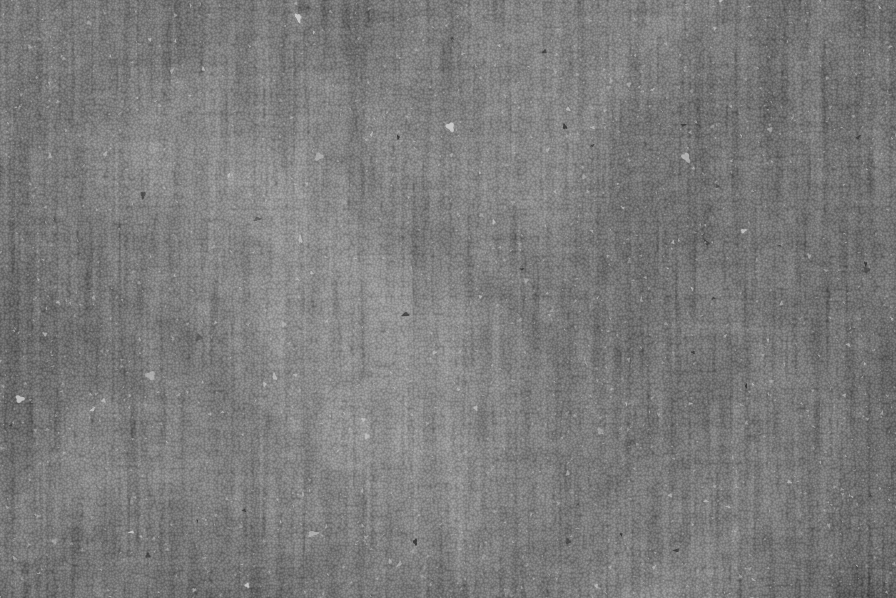
Give the GLSL for this texture, as a Shadertoy shader.

```glsl
// Draws a worn grey concrete slab with a faint woven imprint, pale chips and dark pits.

#define BASE_GREY    0.476
#define LIGHT_CENTRE vec2(0.68, 0.60)
#define LIGHT_FALL   0.12
#define CLOUD_DEPTH  0.040
#define THREAD_DEPTH 0.075
#define GRAIN_DEPTH  0.17
#define GRAIN_CELLS  240.0
#define CHIP_GREY    0.80
#define PIT_GREY     0.17

vec2 hash2(vec2 p) {
    vec3 q = fract(p.xyx * vec3(0.1031, 0.1030, 0.0973));
    q += dot(q, q.yzx + 33.33);
    return fract((q.xx + q.yz) * q.zy);
}

float valueNoise(vec2 p) {
    vec2 cell = floor(p), f = fract(p);
    f = f * f * (3.0 - 2.0 * f);
    float low = mix(hash2(cell).x, hash2(cell + vec2(1, 0)).x, f.x);
    float high = mix(hash2(cell + vec2(0, 1)).x, hash2(cell + vec2(1, 1)).x, f.x);
    return mix(low, high, f.y);
}

// Distance to the nearest scattered point
float cellNoise(vec2 p) {
    vec2 cell = floor(p);
    float nearest = 4.0;
    for (int y = -1; y <= 1; y++)
    for (int x = -1; x <= 1; x++) {
        vec2 id = cell + vec2(x, y);
        vec2 d = id + hash2(id) - p;
        nearest = min(nearest, dot(d, d));
    }
    return sqrt(nearest);
}

// Warped sine layers, each turned and finer than the last
float clouds(vec2 p) {
    float sum = 0.0, amp = 1.0;
    p = p * 5.0 + 2.3;
    for (int i = 0; i < 7; i++) {
        p += 0.7 * sin(p.yx * 1.3 + float(i) * 1.9);
        sum += amp * sin(p.x) * sin(p.y);
        p = mat2(0.8, 0.6, -0.6, 0.8) * p * 1.7 + 4.1;
        amp *= 0.64;
    }
    return sum;
}

// Coverage by irregular flecks: one candidate per cell, radius in canvas heights
float flecks(vec2 p, float cells, float share, float radius, float soft, float seed) {
    vec2 home = floor(p * cells);
    float cover = 0.0;
    for (int y = -1; y <= 1; y++)
    for (int x = -1; x <= 1; x++) {
        vec2 id = home + vec2(x, y);
        vec2 spot = hash2(id + seed);
        vec2 form = hash2(id + seed + 57.0);
        vec2 kind = hash2(id + seed + 131.0);
        vec2 d = p - (id + spot) / cells;
        float turn = form.x * 6.28;
        d = mat2(cos(turn), sin(turn), -sin(turn), cos(turn)) * d;
        d.x *= mix(1.0, 2.3, form.y);
        float wobble = 1.0 + 0.25 * sin(3.0 * atan(d.y, d.x) + 20.0 * spot.x);
        float size = radius * mix(0.4, 1.0, kind.y * kind.y) * wobble;
        float fleck = 1.0 - smoothstep(size - soft, size + soft, length(d));
        cover = max(cover, fleck * step(kind.x, share) * mix(0.45, 1.0, form.x));
    }
    return cover;
}

void mainImage(out vec4 fragColor, in vec2 fragCoord) {
    vec2 p = fragCoord / iResolution.y;
    float pixel = 1.0 / iResolution.y;

    // Broad light and stains
    vec2 away = (p - LIGHT_CENTRE) * vec2(1.0, 0.8);
    float grey = BASE_GREY + LIGHT_FALL * (0.25 - dot(away, away));
    grey += CLOUD_DEPTH * clouds(p);

    // Woven imprint: long upright threads, shorter cross threads
    float weave = valueNoise(p * vec2(190.0, 7.0)) - 0.5;
    weave += 0.5 * (valueNoise(p * vec2(48.0, 2.5) + 9.0) - 0.5);
    weave += 0.55 * (valueNoise(p * vec2(14.0, 200.0) + 31.0) - 0.5);
    weave -= 0.7 * smoothstep(0.74, 0.96, valueNoise(p * vec2(130.0, 10.0) + 70.0));
    grey += THREAD_DEPTH * weave;

    // Mineral grain
    grey += GRAIN_DEPTH * (0.46 - cellNoise(p * GRAIN_CELLS));
    grey += 0.05 * (valueNoise(p * 95.0 + 12.0) - 0.5);

    // Soft smudges and sharp dark pits
    grey -= 0.09 * flecks(p, 7.0, 0.35, 0.013, 0.009, 211.0);
    float pits = flecks(p, 9.0, 0.26, 0.0065, pixel, 307.0);
    grey = mix(grey, PIT_GREY, 0.85 * pits);

    // Pale chips, from dust to rare large ones; dust gathers in patches
    float patches = mix(0.25, 0.75, valueNoise(p * 6.0 + 5.0));
    float chips = 0.6 * flecks(p, 85.0, 0.55 * patches, 0.0026, pixel, 401.0);
    chips = max(chips, 0.75 * flecks(p, 28.0, 0.24, 0.0042, pixel, 503.0));
    chips = max(chips, flecks(p, 8.0, 0.20, 0.0095, pixel, 601.0));
    grey = mix(grey, CHIP_GREY, chips);

    fragColor = vec4(vec3(clamp(grey, 0.0, 1.0)), 1.0);
}
```
